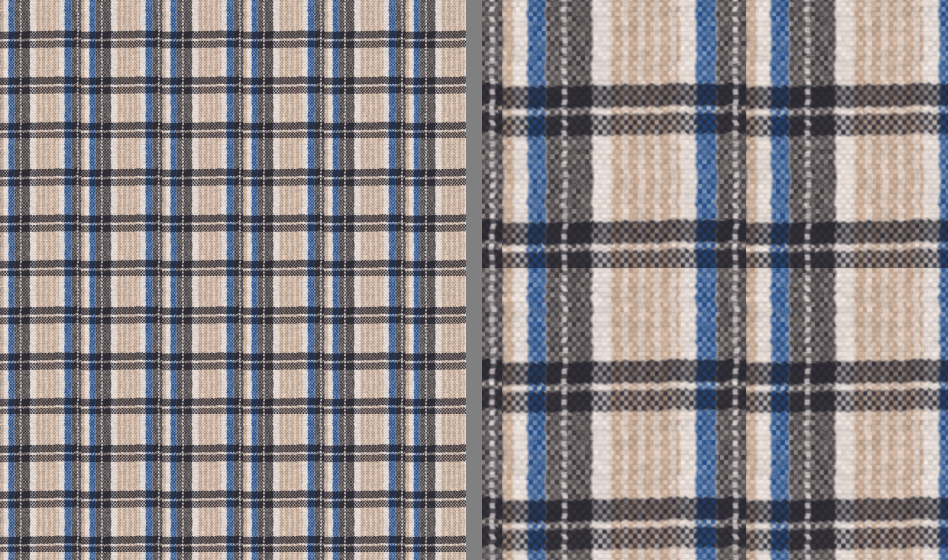
Left, the full canvas; right, a detail of the centre.
This texture is drawn by a WebGL 1 fragment shader. Its source:

```glsl
precision highp float;
// Woven cotton plaid: blue and charcoal warp stripes on cream, crossed by paired dark weft bands.

uniform vec2 u_resolution;

const float HEIGHT = 768.0;               // canvas height in fabric units
const vec2 TILE = vec2(111.2, 189.2);     // one repeat: one warp set, three weft pairs
const vec2 THREADS = vec2(56.0, 84.0);    // threads per repeat, even for a plain weave
const vec3 PAIR_Y = vec3(54.3, 117.3, 179.6); // centres of the weft pairs
const float TILT = 1.8;                   // rise of the weft across one repeat
const float WOBBLE = 1.6;                 // raggedness of the stripe edges
const float EDGE = 1.1;                   // softness of the stripe edges
const float STITCH_PITCH = 4.73;          // spacing of the white warp stitches
const float WEAVE_DEPTH = 0.64;           // contrast of the over-under checker
const float LIGHT_COVER = 0.22;           // share of weft seen where it is cream
const float UPPER_COVER = 0.66;           // same for the upper dark band
const float LOWER_COVER = 0.54;           // same for the lower dark band
const float LINE_COVER = 0.38;            // same for the pale line between them

const vec3 CREAM = vec3(0.875, 0.84, 0.82);
const vec3 TAN = vec3(0.75, 0.63, 0.54);
const vec3 BLUE = vec3(0.14, 0.31, 0.55);
const vec3 CHARCOAL = vec3(0.25, 0.23, 0.24);
const vec3 BLACK = vec3(0.14, 0.14, 0.18);
const vec3 STITCH = vec3(0.88, 0.85, 0.85);

float hash(vec2 p) {
  p = fract(p * vec2(0.1031, 0.1137));
  p += dot(p, p.yx + 33.33);
  return fract((p.x + p.y) * p.x * 91.7);
}

// Smooth noise that wraps after the given number of cells.
float wrapNoise(vec2 p, vec2 cells) {
  vec2 i = floor(p);
  vec2 f = fract(p);
  f = f * f * (3.0 - 2.0 * f);
  vec2 a = mod(i, cells);
  vec2 b = mod(i + 1.0, cells);
  return mix(mix(hash(a), hash(vec2(b.x, a.y)), f.x),
             mix(hash(vec2(a.x, b.y)), hash(b), f.x), f.y);
}

// Soft-edged interval from a to b.
float band(float x, float a, float b, float soft) {
  return smoothstep(a - soft, a + soft, x) * (1.0 - smoothstep(b - soft, b + soft, x));
}

// Colour of the vertical threads at x.
vec3 warpColor(float x, float soft) {
  float ribs = mix(0.4, 1.0, smoothstep(-0.8, 0.2, cos((x - 52.5) * 6.2832 / 7.3)));
  vec3 c = mix(CREAM, TAN, band(x, 49.0, 81.0, soft) * ribs);
  c = mix(c, TAN, band(x, 0.5, 5.0, soft));
  c = mix(c, BLUE, band(x, 11.6, 20.0, soft) + band(x, 88.6, 98.0, soft));
  return mix(c, CHARCOAL, band(x, 20.0, 41.0, soft)
                        + max(band(x, 98.0, 114.0, soft), band(x, -5.0, 0.3, soft)));
}

void main() {
  vec2 p = vec2(gl_FragCoord.x, u_resolution.y - gl_FragCoord.y) * HEIGHT / u_resolution.y;
  float soft = max(EDGE, 0.5 * HEIGHT / u_resolution.y);
  vec2 q = mod(p, TILE);
  vec2 thread = q / TILE * THREADS;
  vec2 cell = floor(thread);

  // Uneven thread tension shifts the edges of stripes and bands.
  float shiftX = WOBBLE * (wrapNoise(vec2(3.5, thread.y), THREADS) - 0.5);
  float shiftY = WOBBLE * (wrapNoise(vec2(thread.x, 7.5), THREADS) - 0.5);
  float x = q.x + shiftX;
  float y = q.y + shiftY + TILT * (q.x / TILE.x - 0.5);

  // Paired dark weft bands with a pale line between.
  float upper = 0.0;
  float lower = 0.0;
  float line = 0.0;
  for (int i = 0; i < 3; i++) {
    float d = y - PAIR_Y[i];
    upper += band(d, -12.0, -1.4, soft);
    lower += band(d, 1.5, 11.4, soft);
    line += band(d, -1.4, 1.5, soft);
  }
  vec3 weft = mix(CREAM, BLACK, clamp(upper + lower, 0.0, 1.0));
  float cover = LIGHT_COVER + (UPPER_COVER - LIGHT_COVER) * upper
              + (LOWER_COVER - LIGHT_COVER) * lower + (LINE_COVER - LIGHT_COVER) * line;
  cover = clamp(cover, 0.0, 0.9);

  // Plain weave: threads alternate over and under in a soft checker.
  vec2 wave = sin(thread * 3.14159265);
  float over = clamp(wave.x * wave.y * 1.6, -1.0, 1.0);
  float depth = WEAVE_DEPTH * min(cover, 1.0 - cover);
  float grain = hash(cell) - 0.5;
  float share = clamp(cover + depth * over + 0.16 * grain, 0.0, 1.0);
  vec3 color = mix(warpColor(x, soft), weft, share);

  // Two columns of white stitches.
  float column = band(x, 27.2, 29.6, 0.8) + band(x, 105.4, 107.8, 0.8);
  float dash = smoothstep(-0.8, 0.6, cos(q.y * 6.2832 / STITCH_PITCH));
  color = mix(color, STITCH, column * (0.2 + 0.55 * dash));

  // Thread relief and slubs.
  float slub = wrapNoise(thread * vec2(0.25, 1.0), THREADS * vec2(0.25, 1.0)) - 0.5;
  float relief = 0.05 * (abs(wave.y) - 0.6) + 0.03 * over;
  color *= 1.0 + relief + 0.08 * slub + 0.07 * grain;
  gl_FragColor = vec4(clamp(color, 0.0, 1.0), 1.0);
}
```
